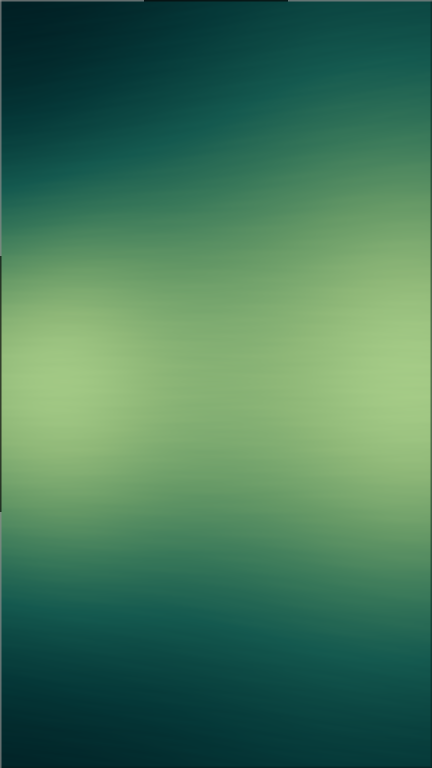
A Shadertoy shader for this background:

```glsl
// Draws two soft lime glows in a green band on dark teal, with faint streaks and a hairline frame.

const float BAND_HEIGHT = 0.503;

// Bell curve around a centre.
float bell(float x, float centre, float width) {
    float d = (x - centre) / width;
    return exp(-d * d);
}

// Bell curve with its own width on each side of the centre.
float skewedBell(float x, float centre, float widthBelow, float widthAbove) {
    return bell(x, centre, x < centre ? widthBelow : widthAbove);
}

// Light level: a horizontal band that widens and brightens to the right.
float lightLevel(vec2 uv) {
    float sweep = smoothstep(0.0, 0.8, uv.x);
    float shade = mix(0.11, 0.165, sweep);
    float widthBelow = mix(0.290, 0.328, sweep);
    float widthAbove = mix(0.254, 0.378, sweep);

    // Left and right glows lift the crest of the band.
    float crest = 0.685 + 0.10 * bell(uv.x, 0.14, 0.21)
                        + 0.11 * bell(uv.x, 0.95, 0.27);
    return mix(shade, crest, skewedBell(uv.y, BAND_HEIGHT, widthBelow, widthAbove));
}

// Fine layered sines that run along the slanted contours of the band.
float streaks(vec2 uv) {
    float row = abs(uv.y - BAND_HEIGHT) - 0.08 * uv.x * smoothstep(0.1, 0.4, abs(uv.y - BAND_HEIGHT));
    float sum = 0.0;
    float frequency = 170.0;
    for (int i = 0; i < 4; i++) {
        float drift = 2.0 * sin(uv.x * 11.0 + float(i) * 2.3 + row * 37.0);
        sum += sin(row * frequency + drift);
        frequency *= 1.63;
    }
    return sum * 0.25;
}

// Colour ramp from night teal to lime; each stop sits at its green value.
vec3 tealToLime(float level) {
    const int STOPS = 7;
    vec3 stops[STOPS] = vec3[STOPS](
        vec3(0.00, 0.11, 0.13),
        vec3(0.02, 0.22, 0.22),
        vec3(0.08, 0.35, 0.31),
        vec3(0.22, 0.47, 0.35),
        vec3(0.40, 0.60, 0.40),
        vec3(0.56, 0.72, 0.47),
        vec3(0.65, 0.80, 0.53));

    vec3 colour = stops[0];
    for (int i = 1; i < STOPS; i++) {
        float start = stops[i - 1].g;
        float blend = clamp((level - start) / (stops[i].g - start), 0.0, 1.0);
        colour = mix(colour, stops[i], blend);
    }
    return colour;
}

// Coverage of a hairline at a distance from an edge, in canvas widths.
float hairline(float edgeDistance) {
    return 1.0 - smoothstep(0.002, 0.005, edgeDistance);
}

// Hairline tone along an edge: pale outer thirds, dark middle third.
float thirdsTone(float along) {
    return mix(0.55, 0.03, step(abs(along - 0.5), 1.0 / 6.0));
}

void mainImage(out vec4 fragColor, in vec2 fragCoord) {
    vec2 uv = fragCoord / iResolution.xy;
    float aspect = iResolution.y / iResolution.x;
    vec3 colour = tealToLime(lightLevel(uv) + 0.006 * streaks(uv));

    // Frame: dark right and bottom, divided left and top.
    float darkEdges = max(hairline(1.0 - uv.x), hairline(uv.y * aspect));
    colour = mix(colour, vec3(0.03, 0.10, 0.10), 0.5 * darkEdges);
    colour = mix(colour, vec3(thirdsTone(uv.y)), 0.7 * hairline(uv.x));
    colour = mix(colour, vec3(thirdsTone(uv.x)), 0.7 * hairline((1.0 - uv.y) * aspect));

    fragColor = vec4(colour, 1.0);
}
```
